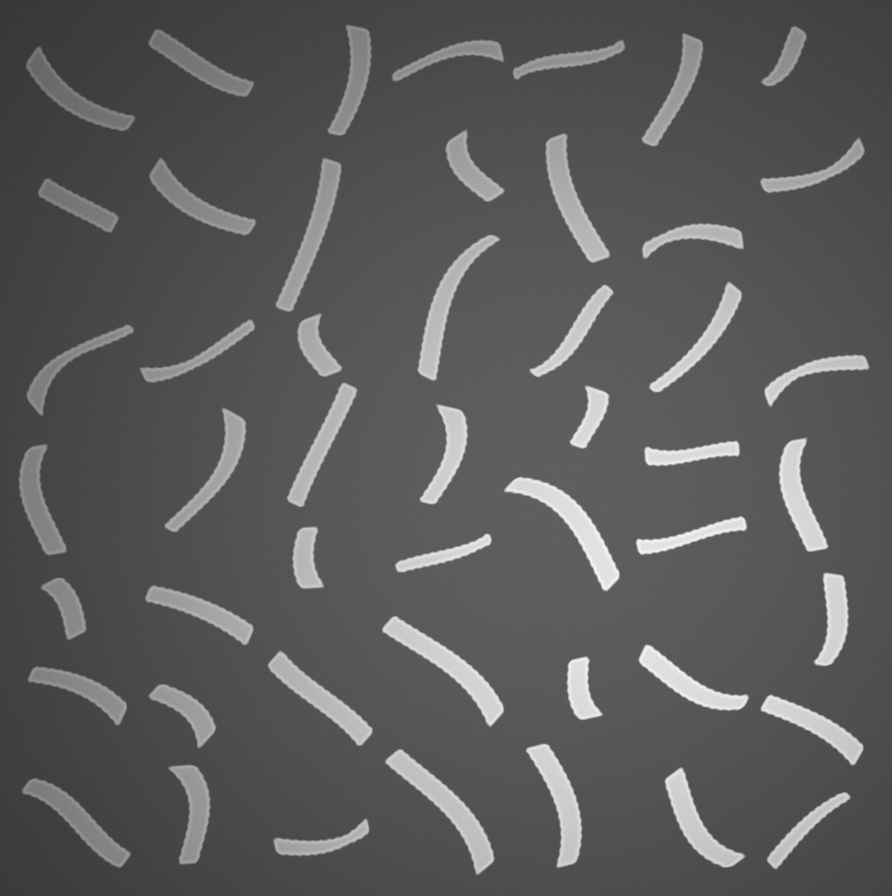
Give the GLSL for this pattern, as a Shadertoy shader.

```glsl
// Scattered curved pen strokes on a dark grey ground under soft off-centre light.
#define GRID 7.0          // columns and rows of strokes
#define MARGIN 0.02       // empty border of the canvas
#define ROW_JITTER 0.52   // unevenness of the row heights
#define NIB_ANGLE 0.45    // direction in which the pen draws thinnest
#define PEN_THIN 0.0052   // smallest half width
#define PEN_WIDE 0.0122   // largest half width
#define BEND 0.34         // strength of the arcs
#define SWAY 0.2          // strength of the S curves
#define SOFTNESS 0.0017   // half width of the blurred edge
#define GRAIN 0.008       // surface noise

float hash(vec2 p) {
    return fract(sin(dot(p, vec2(127.1, 311.7))) * 43758.5453);
}

// Lower edge of a row, uneven in each column
float rowEdge(float column, float row) {
    bool inside = row > 0.5 && row < GRID - 0.5;
    return row + (inside ? (hash(vec2(column, row) + 3.7) - 0.5) * ROW_JITTER * 2.0 : 0.0);
}

// Signed distance to a curved stroke whose width follows the pen direction
float strokeDistance(vec2 p, float angle, float halfLength, float bend, float sway) {
    vec2 axis = vec2(cos(angle), sin(angle));
    vec2 local = vec2(dot(p, axis), dot(p, vec2(-axis.y, axis.x)));
    float t = clamp(local.x / halfLength, -1.1, 1.1);
    float curve = halfLength * (bend * (0.5 - t * t) + sway * (t * t * t - t));
    float slope = -2.0 * bend * t + sway * (3.0 * t * t - 1.0);
    float across = (local.y - curve) / sqrt(1.0 + slope * slope);
    float pen = abs(sin(angle + atan(slope) - NIB_ANGLE));
    float halfWidth = mix(PEN_THIN, PEN_WIDE, pen);
    halfWidth += 0.0004 * sin(local.x * 700.0 + bend * 40.0);
    float corner = 0.0048;
    vec2 q = vec2(abs(local.x) - halfLength, abs(across) - halfWidth) + corner;
    return length(max(q, 0.0)) + min(max(q.x, q.y), 0.0) - corner;
}

// Distance to the stroke fitted into one cell
float cellStroke(vec2 p, vec2 cell) {
    float size = (1.0 - 2.0 * MARGIN) / GRID;
    float low = rowEdge(cell.x, cell.y);
    float high = rowEdge(cell.x, cell.y + 1.0);
    vec2 center = MARGIN + size * vec2(cell.x + 0.5, 0.5 * (low + high));
    vec2 room = size * vec2(0.54, 0.5 * (high - low)) - 0.011;

    // Rising strokes gather at the upper right, falling ones below
    float risingShare = mix(0.12, 0.8, smoothstep(0.3, 1.4, center.x * 0.5 + center.y));
    float spread = hash(cell + 11.3);
    float angle = hash(cell + 23.9) < risingShare ? mix(0.05, 1.45, spread)
                                                  : -mix(0.35, 1.6, spread);

    vec2 reach = abs(vec2(cos(angle), sin(angle)));
    float halfLength = min(room.x / max(reach.x, 0.01), room.y / max(reach.y, 0.01));
    halfLength = max(halfLength * mix(0.82, 1.0, hash(cell + 31.1)), 0.034);

    // Shift the stroke within the space left over
    vec2 slack = max(room - reach * halfLength - 0.008, 0.0);
    vec2 shift = vec2(hash(cell + 41.7), hash(cell + 53.3)) * 2.0 - 1.0;
    float bend = (hash(cell + 61.9) * 2.0 - 1.0) * BEND;
    float sway = (hash(cell + 73.1) * 2.0 - 1.0) * SWAY;
    return strokeDistance(p - center - slack * shift, angle, halfLength, bend, sway);
}

float glow(vec2 p, vec2 center, float falloff) {
    vec2 d = p - center;
    return exp(-dot(d, d) * falloff);
}

void mainImage(out vec4 fragColor, in vec2 fragCoord) {
    vec2 p = (fragCoord - 0.5 * iResolution.xy) / iResolution.y + 0.5;

    // Nearest stroke among this column and its neighbours
    float column = floor((p.x - MARGIN) / (1.0 - 2.0 * MARGIN) * GRID);
    float d = 1.0;
    for (float dx = -1.0; dx <= 1.0; dx++) {
        float x = column + dx;
        if (x < 0.0 || x >= GRID) continue;
        for (float row = 0.0; row < GRID; row++) {
            d = min(d, cellStroke(p, vec2(x, row)));
        }
    }

    // Ground and ink share the light but not its centre
    float ground = 0.17 + 0.20 * glow(p, vec2(0.62, 0.45), 2.1);
    float ink = 0.33 + 0.56 * glow(p, vec2(0.72, 0.35), 2.5);
    float rim = smoothstep(-0.0055, -0.002, d);
    ink += 0.06 * rim;

    float soft = max(SOFTNESS, 0.75 / iResolution.y);
    float shade = mix(ground, ink, 1.0 - smoothstep(-soft, soft, d));
    shade += (hash(floor(p * 512.0)) - 0.5) * GRAIN;
    fragColor = vec4(vec3(shade), 1.0);
}
```
